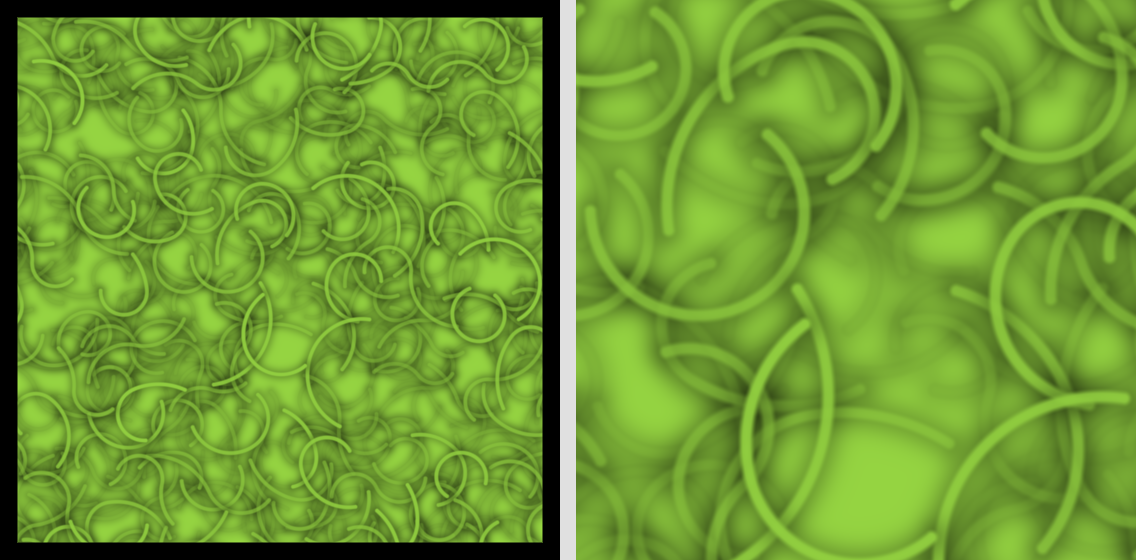
Left: the whole. Right: its middle third, enlarged.
A three.js fragment shader for this pattern:

```glsl
// Tangle of curly green strands with soft shadows, framed by a black border.
varying vec2 vUv;

const float BORDER = 0.0313;       // frame width
const float EDGE_SOFT = 0.0012;
const int LAYERS = 9;              // strand layers, deepest first
const float CELL_DEEP = 0.125;     // cell size, one strand per cell
const float CELL_TOP = 0.165;
const float HALF_WIDTH = 0.0046;   // strand half width
const float SHADOW_WIDTH = 0.0115;
const float SHADOW_DEEP = 0.12;
const float SHADOW_TOP = 0.25;
const float OPACITY_DEEP = 0.35;
const float OPACITY_TOP = 0.95;
const float TONE_GROUND = 0.83;
const float TONE_DEEP = 0.68;      // strand brightness by depth
const float TONE_TOP = 0.82;
const float RADIUS_MIN = 0.25;     // curl radius, in cells
const float RADIUS_MAX = 0.80;
const float ARM_MIN = 0.40;        // length from joint to tip, in cells
const float ARM_MAX = 0.90;
const vec3 GREEN = vec3(0.703, 1.0, 0.307);

vec4 hash4(vec2 cell, float seed) {
  vec4 n = vec4(dot(cell, vec2(127.1, 311.7)), dot(cell, vec2(269.5, 183.3)),
                dot(cell, vec2(419.2, 371.9)), dot(cell, vec2(73.7, 157.3)));
  return fract(sin(n + seed * 17.31) * 43758.55);
}

mat2 rotation(float a) {
  float c = cos(a), s = sin(a);
  return mat2(c, s, -s, c);
}

// Distance to an arc leaving the origin along +x and curling towards +y.
float armDistance(vec2 p, float radius, float len) {
  vec2 w = vec2(p.x, radius - p.y);
  float h = 0.5 * len / radius;
  float s = sin(h), c = cos(h);
  float along = w.x * s + w.y * c;
  float across = abs(w.x * c - w.y * s);
  if (along * s > across * c) return abs(length(w) - radius);
  return length(vec2(along, across) - radius * vec2(c, s));
}

// Two tangent arcs joined at the origin: a hook or an S-bend.
float strandDistance(vec2 p, vec4 shape, float bend) {
  vec2 radii = mix(vec2(RADIUS_MIN), vec2(RADIUS_MAX), shape.xy * shape.xy);
  vec2 arms = mix(vec2(ARM_MIN), vec2(ARM_MAX), shape.zw);
  float side = bend < 0.4 ? -1.0 : 1.0;
  return min(armDistance(p, radii.x, arms.x),
             armDistance(vec2(-p.x, p.y * side), radii.y, arms.y));
}

// Lays one layer of strands over the given tone.
float addLayer(float tone, vec2 uv, float layer) {
  float lift = layer / float(LAYERS - 1);
  float size = mix(CELL_DEEP, CELL_TOP, lift);
  vec2 p = rotation(layer * 1.17) * uv / size + layer * vec2(7.3, 3.9);
  vec2 home = floor(p);
  for (int y = -1; y <= 1; y++) {
    for (int x = -1; x <= 1; x++) {
      vec2 cell = home + vec2(float(x), float(y));
      vec4 place = hash4(cell, layer + 1.0);
      vec2 q = p - cell - place.xy;
      if (dot(q, q) > 1.2) continue;
      q = rotation(place.z * 6.2832) * q;
      float d = size * strandDistance(q, hash4(cell, layer + 31.0), place.w);

      // Soft shadow on both sides, then the rounded strand itself.
      float s = d / SHADOW_WIDTH;
      tone *= 1.0 - mix(SHADOW_DEEP, SHADOW_TOP, lift) * exp(-s * s);
      float t = d / HALF_WIDTH;
      float body = 1.0 - smoothstep(0.35, 1.25, t);
      float ridge = mix(TONE_DEEP, TONE_TOP, lift) * (1.0 - 0.12 * min(t * t, 1.5));
      float opacity = mix(OPACITY_DEEP, OPACITY_TOP, lift) * mix(0.7, 1.0, place.w);
      tone = mix(tone, ridge, body * opacity);
    }
  }
  return tone;
}

void main() {
  float tone = TONE_GROUND;
  for (int i = 0; i < LAYERS; i++) tone = addLayer(tone, vUv, float(i));

  // Black frame with a faint bright rim inside it.
  vec2 fromCentre = abs(vUv - 0.5);
  float inset = 0.5 - BORDER - max(fromCentre.x, fromCentre.y);
  tone += 0.08 * exp(-abs(inset) / 0.002);
  float inside = smoothstep(-EDGE_SOFT, EDGE_SOFT, inset);
  gl_FragColor = vec4(GREEN * clamp(tone, 0.0, 0.9) * inside, 1.0);
}
```
